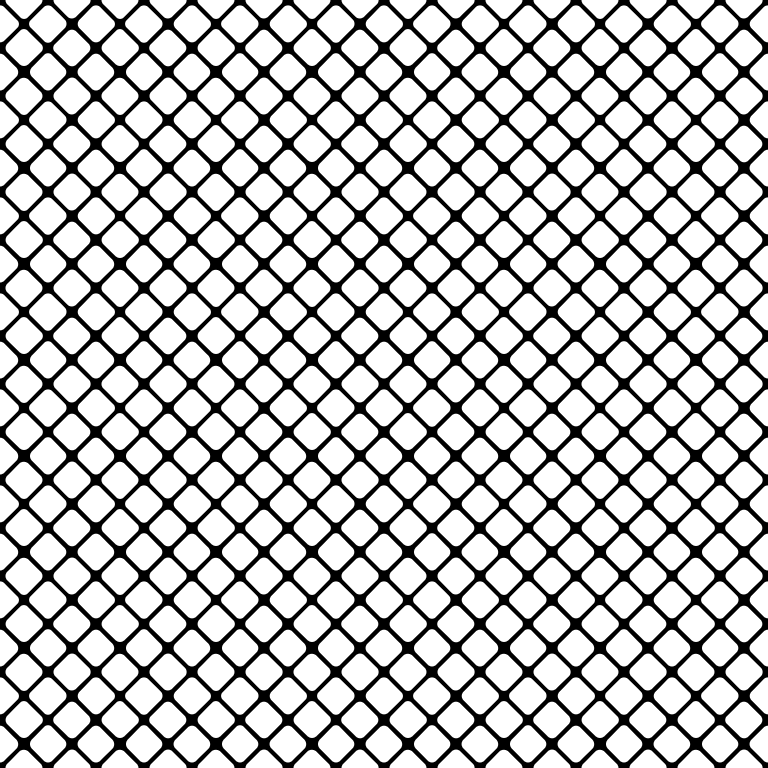
This pattern is drawn by a Shadertoy shader. Its source:

```glsl
// Black diagonal wire mesh over white: 16 by 16 repeats of a diamond lattice.
// Each opening is a rounded square in a 45 degree frame; wrapped noise makes
// the strands slightly uneven, and corner radii vary from knot to knot.

const float REPEATS = 16.0;       // lattice periods across and down
const float TILE = 2.0;           // periods before the irregularities recur
const float HALF_OPENING = 0.437; // half side of an opening, in lattice units
const float CORNER_RADIUS = 0.175;
const float RADIUS_SPREAD = 0.05;
const float WOBBLE = 0.016;
const float NOISE_PER_PERIOD = 3.0;
const vec3 WIRE = vec3(0.0);
const vec3 GROUND = vec3(1.0);

float hash(vec2 p) {
    vec3 q = fract(vec3(p.xyx) * 0.1031);
    q += dot(q, q.yzx + 33.33);
    return fract((q.x + q.y) * q.z);
}

// Value noise that wraps after a whole number of lattice steps
float wrappedNoise(vec2 p, float period) {
    vec2 cell = floor(p);
    vec2 t = fract(p);
    t = t * t * (3.0 - 2.0 * t);
    vec2 lo = mod(cell, period);
    vec2 hi = mod(cell + 1.0, period);
    return mix(mix(hash(lo), hash(vec2(hi.x, lo.y)), t.x),
               mix(hash(vec2(lo.x, hi.y)), hash(hi), t.x), t.y);
}

float roundedSquare(vec2 p, float halfSide, float radius) {
    vec2 q = abs(p) - halfSide + radius;
    return length(max(q, 0.0)) + min(max(q.x, q.y), 0.0) - radius;
}

// Corner radius belonging to the knot nearest to a lattice point
float knotRadius(vec2 lattice) {
    vec2 knot = floor(lattice + 0.5);
    vec2 place = vec2(knot.x + knot.y, knot.x - knot.y); // half periods
    float variation = hash(mod(place, 2.0 * TILE) + 7.0) - 0.5;
    return CORNER_RADIUS + RADIUS_SPREAD * variation;
}

// Signed distance to the wire's edge: positive inside the wire
float meshDistance(vec2 p) {
    vec2 lattice = vec2(p.x + p.y, p.x - p.y);
    float opening = roundedSquare(fract(lattice) - 0.5, HALF_OPENING, knotRadius(lattice));
    float noise = wrappedNoise(p * NOISE_PER_PERIOD, TILE * NOISE_PER_PERIOD);
    return opening + WOBBLE * (noise - 0.5);
}

void mainImage(out vec4 fragColor, in vec2 fragCoord) {
    vec2 p = fragCoord / iResolution.xy * REPEATS;

    // One pixel measured in lattice units
    float pixel = REPEATS * sqrt(2.0) / min(iResolution.x, iResolution.y);
    float coverage = clamp(0.5 + meshDistance(p) / pixel, 0.0, 1.0);

    fragColor = vec4(mix(GROUND, WIRE, coverage), 1.0);
}
```
